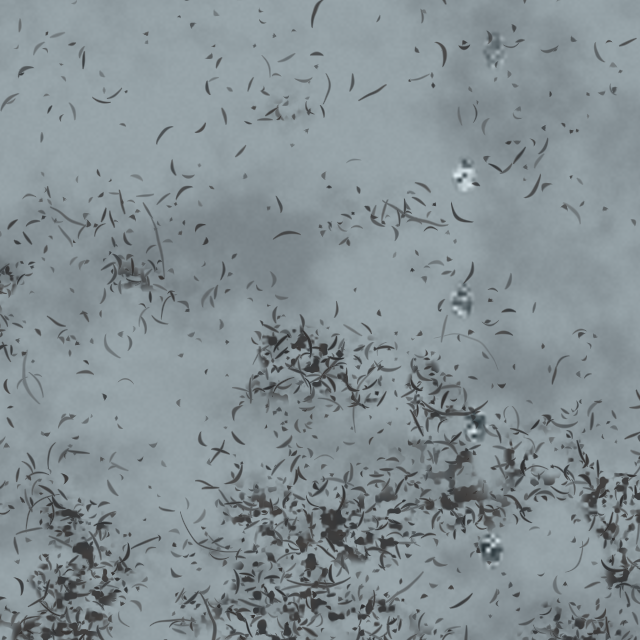
Write a three.js fragment shader that draws this texture.

```glsl
// Trodden grey-blue snow strewn with dark bark, needles and thin stems.
// Soft fractal noise shades the snow; jittered cells of bent, tapered strokes
// form the litter, gathered by a density field into drifts and tufts.

varying vec2 vUv;

float hash(vec2 p) {
  vec3 q = fract(p.xyx * 0.1031);
  q += dot(q, q.yzx + 33.33);
  return fract((q.x + q.y) * q.z);
}

vec2 hash2(vec2 p) {
  return vec2(hash(p + 17.3), hash(p + 61.7));
}

float noise(vec2 p) {
  vec2 i = floor(p), f = fract(p);
  f = f * f * (3.0 - 2.0 * f);
  return mix(mix(hash(i), hash(i + vec2(1, 0)), f.x),
             mix(hash(i + vec2(0, 1)), hash(i + vec2(1, 1)), f.x), f.y);
}

float fbm(vec2 p) {
  float sum = 0.0, gain = 0.53;
  for (int i = 0; i < 4; i++) {
    sum += gain * noise(p);
    p = mat2(1.6, 1.2, -1.2, 1.6) * p + 9.2;
    gain *= 0.5;
  }
  return sum;
}

float bump(float x) {
  return exp(-x * x);
}

// How thickly the litter lies: a sloping drift, a ledge, the foot and a tuft
float litterDensity(vec2 p) {
  float drift = bump((p.y - 0.58 + 0.31 * p.x) / 0.085);
  float ledge = bump((p.y - 0.7 + 0.08 * p.x) / 0.045) * bump((p.x - 0.48) / 0.17);
  float foot = 1.0 - smoothstep(0.17, 0.34, p.y);
  float tuft = bump(length((p - vec2(0.45, 0.83)) * vec2(0.8, 1.2)) / 0.04);
  float patches = smoothstep(0.36, 0.7, noise(p * 9.0 + 4.0) * 0.65 + noise(p * 21.0) * 0.35);
  float spread = 0.13 + 0.75 * drift + 0.5 * ledge + 0.6 * foot;
  return clamp(spread * (0.2 + 1.1 * patches) + 0.7 * tuft, 0.0, 1.0);
}

// Bent strokes, one per cell; reach is the half length in cells
float strokes(vec2 p, float cells, float reach, float thickness, float amount, float seed) {
  float ink = 0.0;
  vec2 home = floor(p * cells);
  for (int y = -1; y <= 1; y++) {
    for (int x = -1; x <= 1; x++) {
      vec2 id = home + vec2(x, y);
      vec2 key = id + seed * 37.0;
      vec2 centre = (id + hash2(key)) / cells;
      float density = litterDensity(centre);
      float present = step(hash(key + 5.1), amount * density);
      vec2 shape = hash2(key + 83.0);
      float angle = 6.2832 * hash(key + 29.0);
      float halfLength = reach * mix(0.35, 1.0, shape.x) / cells;
      vec2 q = p - centre;
      q = vec2(q.x * cos(angle) + q.y * sin(angle), q.y * cos(angle) - q.x * sin(angle));
      q.y += (shape.y - 0.5) * 0.9 * q.x * q.x / halfLength;
      float along = min(abs(q.x) / halfLength, 1.0);
      float width = thickness * mix(0.5, 1.3, shape.y) * (1.0 - 0.6 * along * along);
      float dist = length(vec2(max(abs(q.x) - halfLength, 0.0), q.y));
      float cover = 1.0 - smoothstep(width - 0.0016, width + 0.0016, dist);
      float strength = mix(0.3, 0.85, hash(key + 47.0)) + 0.2 * density;
      ink = max(ink, present * cover * min(strength, 1.0));
    }
  }
  return ink;
}

// Lumpy, pocked prints in a loose column on the right
float prints(vec2 p) {
  float relief = 0.0;
  for (int i = 0; i < 5; i++) {
    float k = float(i);
    vec2 centre = vec2(0.7 + 0.1 * hash(vec2(k, 3.0)), 0.92 - 0.195 * k);
    float mask = 1.0 - smoothstep(0.6, 1.1, length((p - centre) / vec2(0.021, 0.032)));
    relief += mask * mix(0.35, 0.75, hash(vec2(k, 8.0))) * (noise(p * 135.0) - 0.56);
  }
  return relief;
}

void main() {
  vec2 p = vUv;
  float density = litterDensity(p);

  // Snow with broad mottling and a shadowed trough below the drift
  float tone = fbm(p * 5.0 + 2.0) * 0.65 + fbm(p * 17.0) * 0.35;
  vec3 snow = mix(vec3(0.485, 0.525, 0.545), vec3(0.59, 0.64, 0.66), smoothstep(0.22, 0.62, tone));
  float trough = bump((p.y - 0.5 + 0.36 * p.x) / 0.05) * smoothstep(0.15, 0.5, p.x);
  snow *= 1.0 - 0.1 * trough * (1.0 - smoothstep(0.6, 0.85, p.x));
  snow *= 1.0 - 0.16 * density * smoothstep(0.35, 0.7, fbm(p * 40.0));
  snow += prints(p) + 0.016 * (noise(p * 230.0) - 0.5);

  // Litter from specks to long stems, on slightly crooked coordinates
  vec2 crook = p + 0.005 * (vec2(noise(p * 45.0), noise(p * 45.0 + 31.0)) - 0.5);
  float ink = strokes(crook, 70.0, 0.35, 0.0026, 0.6, 1.0);
  ink = max(ink, strokes(crook, 44.0, 0.6, 0.0024, 0.9, 2.0));
  ink = max(ink, strokes(crook, 27.0, 0.65, 0.0022, 0.85, 3.0));
  ink = max(ink, 0.85 * strokes(crook, 9.0, 0.6, 0.0023, 0.7, 4.0));

  // Matted clumps where the litter is thickest
  float mat = noise(crook * 85.0) * 0.7 + noise(crook * 170.0) * 0.3;
  ink = max(ink, 0.9 * smoothstep(0.52, 0.72, mat) * smoothstep(0.5, 0.9, density));

  vec3 bark = mix(vec3(0.14, 0.15, 0.16), vec3(0.21, 0.19, 0.18), noise(p * 60.0));
  gl_FragColor = vec4(mix(snow, bark, ink * 0.95), 1.0);
}
```
